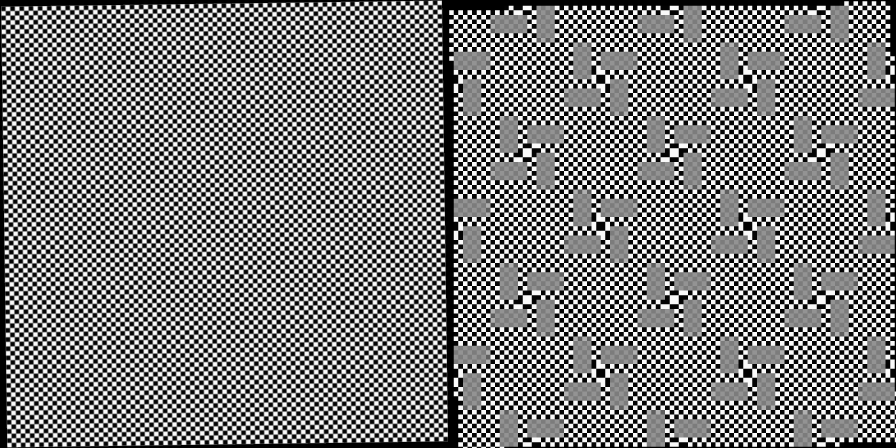
Give the GLSL for this pattern, as a Shadertoy shader.

```glsl
const float CELL = 0.010254;      // check size, in canvas heights
const float HALF_SIDE = 48.0;     // half panel width, in checks
const float TILT = 0.0138;        // panel rotation, radians
const float TILE = 16.0;          // pinwheel tile width, in checks
const float SOFTNESS = 0.32;      // blur width of the smooth panel, in checks
const vec2 SMOOTH_CENTER = vec2(0.5013, 0.5);
const vec2 STEPPED_CENTER = vec2(1.505, 0.495);
const float DARK = 0.01;
const float LIGHT = 0.98;
const float HUB_RADIUS = 2.0;     // in checks
const vec2 BAR_SPAN = vec2(2.0, 6.0);
const float BAR_GRAY = 0.53;
const float BAR_CONTRAST = 0.09;
const float BAR_END_CONTRAST = 0.4;
const int SAMPLES = 4;

vec2 rotate(vec2 p, float a) {
    float c = cos(a), s = sin(a);
    return vec2(c * p.x - s * p.y, s * p.x + c * p.y);
}

float insideSquare(vec2 p) {
    return step(max(abs(p.x), abs(p.y)), HALF_SIDE);
}

// Box-filtered checkerboard
float softChecker(vec2 p, float w) {
    vec2 a = abs(fract((p - 0.5 * w) * 0.5) - 0.5);
    vec2 b = abs(fract((p + 0.5 * w) * 0.5) - 0.5);
    vec2 wave = 2.0 * (a - b) / w;
    return 0.5 + 0.5 * wave.x * wave.y;
}

float smoothPanel(vec2 uv) {
    vec2 p = rotate((uv - SMOOTH_CENTER) / CELL, -TILT);
    return insideSquare(p) * mix(DARK, LIGHT, softChecker(p, SOFTNESS));
}

float steppedPanel(vec2 uv) {
    vec2 cell = floor((uv - STEPPED_CENTER) / CELL) + 0.5;
    float inside = insideSquare(rotate(cell, -TILT));

    vec2 id = floor(cell / TILE + 0.5);
    vec2 local = cell - id * TILE;
    vec2 mirrored = abs(local);
    float parity = mod(floor(cell.x) + floor(cell.y), 2.0);
    float checker = mix(DARK, LIGHT, parity);

    // Alternate tiles hold a pinwheel of four gray bars
    if (mod(id.x + id.y, 2.0) > 0.5) {
        vec2 arm = local.x * local.y > 0.0 ? mirrored : mirrored.yx;
        if (arm.y > BAR_SPAN.x && arm.y < BAR_SPAN.y) {
            float end = smoothstep(6.5, 8.0, arm.x);
            float contrast = mix(BAR_CONTRAST, BAR_END_CONTRAST, end);
            checker = BAR_GRAY + contrast * (parity - 0.5);
        } else if (max(mirrored.x, mirrored.y) < HUB_RADIUS) {
            // Mirrored checks meet in a light or dark hub, by row
            vec2 ring = floor(mirrored);
            checker = mix(DARK, LIGHT, mod(ring.x + ring.y + id.y, 2.0));
        }
    }
    return inside * checker;
}

void mainImage(out vec4 fragColor, in vec2 fragCoord) {
    float total = 0.0;
    for (int j = 0; j < SAMPLES; j++) {
        for (int i = 0; i < SAMPLES; i++) {
            vec2 offset = (vec2(i, j) + 0.5) / float(SAMPLES) - 0.5;
            vec2 uv = (fragCoord + offset) / iResolution.y;
            total += uv.x < 1.0 ? smoothPanel(uv) : steppedPanel(uv);
        }
    }
    fragColor = vec4(vec3(total / float(SAMPLES * SAMPLES)), 1.0);
}
```
